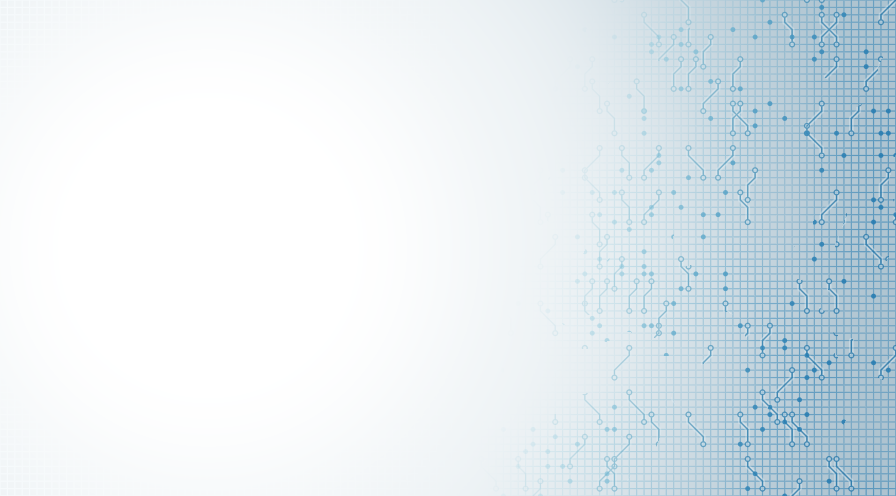
This background is drawn by a WebGL 1 fragment shader. Its source:

```glsl
precision highp float;
uniform vec2 u_resolution;

float hash(vec2 c) {
  vec3 k = fract(vec3(c.xyx) * 0.1031);
  k += dot(k, k.yzx + 33.33);
  return fract((k.x + k.y) * k.z);
}

vec2 gradient(vec2 c) {
  float angle = 6.2832 * hash(c);
  return vec2(cos(angle), sin(angle));
}

float gradientNoise(vec2 p) {
  vec2 i = floor(p), f = fract(p), e = vec2(1.0, 0.0);
  vec2 u = f * f * (3.0 - 2.0 * f);
  float low = mix(dot(gradient(i), f), dot(gradient(i + e.xy), f - e.xy), u.x);
  float high = mix(dot(gradient(i + e.yx), f - e.yx), dot(gradient(i + e.xx), f - e.xx), u.x);
  return mix(low, high, u.y);
}

float segment(vec2 p, vec2 a, vec2 b) {
  vec2 ab = b - a;
  return length(p - a - ab * clamp(dot(p - a, ab) / dot(ab, ab), 0.0, 1.0));
}

// Antialiased coverage of a signed distance, both in grid units
float cover(float dist, float pixel) {
  return clamp(0.5 - dist / pixel, 0.0, 1.0);
}

void main() {
  vec2 p = gl_FragCoord.xy / u_resolution.y;
  const float rows = 67.0;
  float pixel = rows / u_resolution.y;
  vec2 g = p * rows;

  // White glow falling off to a cool grey on the right
  float d = length(p - vec2(0.42, 0.5));
  vec3 col = mix(vec3(1.0), vec3(0.93, 0.95, 0.96), smoothstep(0.25, 0.78, d));
  col = mix(col, vec3(0.68, 0.765, 0.815), smoothstep(0.66, 1.45, d));

  // The circuit fades in along a slanted edge
  float reach = p.x - 0.94 - 0.21 * p.y;
  float patchy = gradientNoise(p * 6.0 + 3.0);
  float fade = smoothstep(0.0, 0.6, reach + 0.12 * patchy);
  vec3 ink = mix(vec3(0.52, 0.78, 0.86), vec3(0.14, 0.48, 0.69), smoothstep(0.1, 0.7, reach));

  // Fine grid, with a faint white echo in the left corners
  vec2 toLine = abs(fract(g + 0.5) - 0.5);
  float grid = max(cover(toLine.x - 0.08, pixel), cover(toLine.y - 0.08, pixel));
  float corner = smoothstep(0.45, 0.7, d) * (1.0 - smoothstep(0.3, 1.0, p.x));
  col += 0.025 * grid * corner;
  col = mix(col, ink, grid * fade * (0.5 + 0.25 * patchy));

  // Bent traces with ring terminals, in three overlapping layers
  float trace = 0.0, shine = 0.0, dots = 0.0;
  for (int i = 0; i < 3; i++) {
    float layer = float(i);
    vec2 shifted = g + layer * vec2(2.0, 3.0);
    vec2 cell = floor(shifted / 6.0);
    vec2 q = shifted - cell * 6.0;
    vec2 seed = cell + layer * 57.0;
    float side = step(0.5, hash(seed + 11.0));
    q.x = mix(q.x, 6.0 - q.x, side);
    float bend = 1.0 + floor(2.0 * hash(seed + 23.0));
    vec2 a = vec2(1.0), b = vec2(1.0, 1.0 + bend);
    vec2 c = b + (3.0 - bend), e = vec2(c.x, 5.0);
    float path = min(segment(q, a, b), min(segment(q, b, c), segment(q, c, e)));
    float ends = min(length(q - a), length(q - e));
    float on = step(hash(seed), 0.26 + 0.4 * patchy);
    float wire = cover(max(path - 0.09, 0.36 - ends), pixel);
    float ring = cover(abs(ends - 0.32) - 0.09, pixel);
    trace = max(trace, on * max(wire, ring));
    shine = max(shine, on * max(cover(abs(path - 0.22) - 0.1, pixel), cover(ends - 0.3, pixel)));
  }

  // Solid pads scattered on the grid crossings
  for (int i = 0; i < 2; i++) {
    float layer = float(i);
    vec2 shifted = g + layer + 0.5;
    vec2 cell = floor(shifted / 2.0);
    vec2 seed = cell + 131.0 + layer * 71.0;
    vec2 spot = 0.5 + floor(2.0 * vec2(hash(seed + 5.0), hash(seed + 17.0)));
    float pad = cover(length(shifted - cell * 2.0 - spot) - 0.33, pixel);
    dots = max(dots, pad * step(hash(seed), 0.08 + 0.2 * patchy));
  }

  float detail = smoothstep(-0.02, 0.45, reach);
  col = mix(col, vec3(0.9, 0.94, 0.96), 0.4 * shine * detail);
  col = mix(col, ink * 0.95, 0.75 * trace * detail);
  col = mix(col, ink, 0.85 * dots * detail);

  gl_FragColor = vec4(col, 1.0);
}
```
